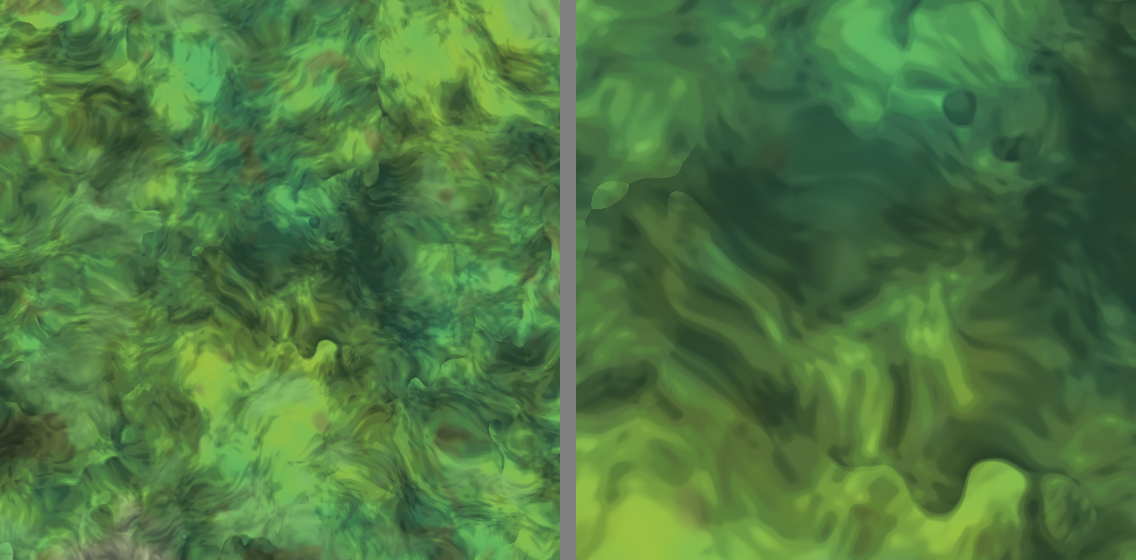
Left: the whole. Right: its middle third, enlarged.
Reproduce this texture procedurally as a Shadertoy shader.

```glsl
// Mossy green foliage: overlapping patches of soft, streaky, swirling growth.

const vec3 SHADOW = vec3(0.14, 0.25, 0.18);
const vec3 DARK   = vec3(0.20, 0.34, 0.22);
const vec3 DEEP   = vec3(0.27, 0.43, 0.26);
const vec3 MID    = vec3(0.29, 0.50, 0.27);
const vec3 LEAF   = vec3(0.36, 0.60, 0.30);
const vec3 BRIGHT = vec3(0.45, 0.73, 0.34);
const vec3 PALE   = vec3(0.41, 0.60, 0.36);
const vec3 STONE  = vec3(0.55, 0.53, 0.46);
const vec3 EARTH  = vec3(0.36, 0.37, 0.23);

const float PATCHES     = 3.0;   // patches across the canvas
const float PATCH_WARP  = 0.16;  // raggedness of the patch outlines
const float LEAF_SCALE  = 10.0;  // largest leaf clumps across the canvas
const float STRETCH     = 1.7;   // length of the streaks
const float SWIRL       = 0.07;  // curl of the streaks
const float CONTRAST    = 4.6;   // steepness of the tone curve
const float RIM         = 0.28;  // light and shade along the outlines

float hash(vec2 p) {
    return fract(sin(dot(p, vec2(127.1, 311.7))) * 43758.5453);
}

float noise(vec2 p) {
    vec2 i = floor(p), f = fract(p);
    f = f * f * (3.0 - 2.0 * f);
    return mix(mix(hash(i), hash(i + vec2(1, 0)), f.x),
               mix(hash(i + vec2(0, 1)), hash(i + vec2(1, 1)), f.x), f.y) - 0.5;
}

mat2 rotate(float a) {
    return mat2(cos(a), sin(a), -sin(a), cos(a));
}

float fbm(vec2 p, int octaves) {
    float sum = 0.0, amp = 1.0;
    for (int i = 0; i < octaves; i++) {
        sum += amp * noise(p);
        p = rotate(0.5) * p * 2.1 + 17.3;
        amp *= 0.75;
    }
    return sum;
}

vec2 noise2(vec2 p) {
    return vec2(noise(p), noise(p + 41.7));
}

// Streaks of one patch, with its own direction and folds
float patchTone(vec2 p, vec2 id) {
    p += SWIRL * noise2(p * 9.0 + id * 5.0) + 0.4 * SWIRL * noise2(p * 23.0);
    vec2 q = rotate(6.283 * hash(id + 3.1)) * p * vec2(1.0, STRETCH) + id * 7.0;
    float fold = smoothstep(0.12, 0.0, abs(noise(q * 2.1 * LEAF_SCALE + 9.0)));
    float level = 0.35 * (hash(id + 8.4) - 0.5);
    return fbm(q * LEAF_SCALE, 4) - 0.15 * fold + 0.04 + level;
}

// Nearest and second nearest patch; returns the gap between their distances
float findPatches(vec2 p, out vec2 near, out vec2 next) {
    vec2 cell = floor(p);
    float d1 = 9.0, d2 = 9.0;
    near = next = cell;
    for (int y = -1; y <= 1; y++)
    for (int x = -1; x <= 1; x++) {
        vec2 id = cell + vec2(x, y);
        float d = length(id + vec2(hash(id), hash(id + 5.7)) - p);
        if (d < d1) { d2 = d1; next = near; d1 = d; near = id; }
        else if (d < d2) { d2 = d; next = id; }
    }
    return d2 - d1;
}

// Colour ramp whose stops follow the share of each green
vec3 ramp(float rank) {
    vec3 c = mix(SHADOW, DARK, smoothstep(0.0, 0.07, rank));
    c = mix(c, DEEP, smoothstep(0.08, 0.24, rank));
    c = mix(c, MID, smoothstep(0.28, 0.50, rank));
    c = mix(c, LEAF, smoothstep(0.54, 0.74, rank));
    return mix(c, BRIGHT, smoothstep(0.78, 0.95, rank));
}

void mainImage(out vec4 fragColor, in vec2 fragCoord) {
    vec2 uv = fragCoord / iResolution.y;

    // Patches, joined by seams that are crisp in places and soft in others
    vec2 near, next;
    vec2 warp = vec2(fbm(uv * 4.0 + 2.0, 4), fbm(uv * 4.0 + 31.0, 4));
    float gap = findPatches((uv + PATCH_WARP * warp) * PATCHES, near, next);
    float crisp = smoothstep(-0.1, 0.2, noise(uv * 5.0 + 60.0));
    float seam = smoothstep(0.0, mix(0.35, 0.025, crisp), gap);
    float tone = mix(patchTone(uv, next), patchTone(uv, near), 0.5 + 0.5 * seam);

    // Lit rim on the upper patch, shade on the lower one
    float side = hash(near + 2.2) > hash(next + 2.2) ? 0.6 : -1.0;
    tone += RIM * side * crisp * seam * exp(-gap * 14.0);

    // Broad light and shade, with a sunlit clump at the lower left
    tone += 0.75 * fbm(uv * 3.5 + 12.0, 3);
    float sun = exp(-14.0 * dot(uv - vec2(0.36, 0.26), uv - vec2(0.36, 0.26)));
    tone += 0.28 * sun - 0.05;
    vec3 color = ramp(1.0 / (1.0 + exp(-CONTRAST * tone)));

    // Drift between bluish and yellowish green
    float hue = fbm(uv * 5.0 + 80.0, 4) + 0.3 * sun;
    color *= 1.0 + hue * vec3(0.30, 0.03, -0.22);

    // Faded leaves, earthy flecks and a stony corner
    float faded = smoothstep(0.12, 0.40, fbm(uv * 6.0 + 120.0, 3));
    color = mix(color, PALE * (0.95 + 0.3 * tone), 0.65 * faded);
    float earth = smoothstep(0.30, 0.60, fbm(uv * 9.0 + 150.0, 3));
    color = mix(color, EARTH * (1.0 + 0.5 * tone), 0.6 * earth);
    float corner = length((uv - vec2(0.22, -0.02)) * vec2(0.6, 1.0)) + 0.08 * warp.x;
    color = mix(color, STONE * (1.0 + 0.5 * tone), 0.75 * smoothstep(0.12, 0.04, corner));

    fragColor = vec4(clamp(color, 0.0, 1.0), 1.0);
}
```
